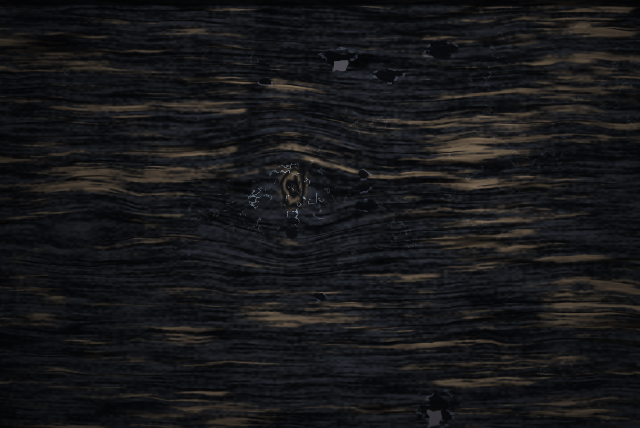
Reproduce this texture procedurally as a Shadertoy shader.

```glsl
float hash(vec2 p) {
    return fract(sin(dot(p, vec2(127.1, 311.7))) * 43758.5453);
}

float noise(vec2 p) {
    vec2 i = floor(p), f = fract(p);
    f = f * f * (3.0 - 2.0 * f);
    return mix(mix(hash(i), hash(i + vec2(1, 0)), f.x),
               mix(hash(i + vec2(0, 1)), hash(i + vec2(1, 1)), f.x), f.y);
}

float fbm(vec2 p) {
    float sum = 0.0, amp = 0.5;
    for (int i = 0; i < 4; i++) {
        sum += amp * noise(p);
        p = mat2(1.62, 1.22, -1.22, 1.62) * p + 17.3;
        amp *= 0.5;
    }
    return sum / 0.9375;
}

// Soft elliptical spot
float spot(vec2 p, vec2 center, vec2 radius) {
    vec2 d = (p - center) / radius;
    return exp(-dot(d, d));
}

// Pushes the grain apart above and below a knot
float bulge(vec2 p, vec2 center, vec2 radius, float strength) {
    return strength * (p.y - center.y) * spot(p, center, radius);
}

void mainImage(out vec4 fragColor, in vec2 fragCoord) {
    vec2 p = fragCoord / iResolution.y;
    vec2 knot = vec2(0.685, 0.56), smallKnot = vec2(0.205, 0.47);

    // Wavy grain coordinates
    vec2 q = p;
    q.y -= bulge(p, knot, vec2(0.14, 0.14), 0.65);
    q.y -= bulge(p, vec2(0.68, 0.45), vec2(0.06, 0.05), 0.5);
    q.y -= bulge(p, smallKnot, vec2(0.11, 0.08), 0.6);
    q.y += 0.04 * (noise(p * vec2(2.2, 2.5)) - 0.5);
    q.y += 0.010 * (noise(p * vec2(9.0, 15.0)) - 0.5);
    q.y += 0.004 * (noise(p * vec2(28.0, 45.0)) - 0.5);

    // Charred base with fine fibres
    float fibre = noise(q * vec2(16.0, 210.0));
    float coarse = noise(q * vec2(6.0, 85.0) + 31.0);
    float grit = noise(p * vec2(120.0, 190.0));
    float blotch = fbm(p * vec2(9.0, 16.0) + 4.0);
    float char = 0.38 * fibre + 0.24 * coarse + 0.23 * grit + 0.15 * blotch;
    vec3 color = mix(vec3(0.018, 0.020, 0.026), vec3(0.160, 0.175, 0.202),
                     smoothstep(0.22, 0.88, char));

    // Scorched areas hide the pale wood
    float scorch = 0.26 * spot(p, vec2(0.58, 0.52), vec2(0.14, 0.11))
                 + 0.25 * spot(p, vec2(0.84, 0.46), vec2(0.15, 0.12))
                 + 0.20 * spot(p, smallKnot, vec2(0.10, 0.07))
                 + 0.22 * spot(p, vec2(1.42, 0.50), vec2(0.16, 0.14))
                 + 0.07 * smoothstep(0.35, 0.1, p.y)
                 + 0.10 * smoothstep(0.9, 1.0, p.y);
    float burnX = 0.57 + 0.19 * (p.y - 0.63) + 0.04 * (fbm(p * 18.0) - 0.5);
    float burn = exp(-pow((p.x - burnX) / 0.020, 2.0)) * smoothstep(0.55, 0.68, p.y);
    scorch += 0.15 * burn;

    // Thin ragged tan streaks
    float streak = 0.40 * noise(q * vec2(4.5, 52.0))
                 + 0.32 * noise(q * vec2(9.0, 105.0) + 7.0)
                 + 0.28 * noise(q * vec2(22.0, 215.0) + 3.0);
    float patches = fbm(q * vec2(3.5, 7.0) + 11.0) - 0.5;
    float level = streak + 0.45 * patches - scorch + 0.07 * (grit - 0.5);
    float stain = smoothstep(0.46, 0.66, level);
    float pale = smoothstep(0.55, 0.78, level);
    color = mix(color, vec3(0.155, 0.142, 0.130) * (0.5 + 0.9 * char), 0.75 * stain);
    color = mix(color, vec3(0.46, 0.388, 0.305) * (0.65 + 0.5 * fibre), 0.85 * pale);

    // Thin dark cracks along the grain
    float ridge = abs(noise(q * vec2(3.0, 48.0) + 50.0) - 0.5);
    float crack = smoothstep(0.10, 0.02, ridge) * smoothstep(0.4, 0.65, noise(q * vec2(6.0, 26.0)));
    color *= (1.0 - 0.65 * crack) * (1.0 - 0.3 * burn);

    // Ringed knot
    vec2 k = (p - knot) / vec2(0.030, 0.046);
    float ring = length(k) + 0.7 * (fbm(p * 42.0) - 0.5);
    float rings = 0.5 + 0.5 * cos(ring * 10.5);
    float flake = smoothstep(0.35, 0.65, fbm(p * vec2(110.0, 60.0)));
    vec3 knotColor = mix(vec3(0.03, 0.035, 0.045), vec3(0.36, 0.30, 0.23), rings * flake);
    color = mix(color, knotColor, 0.85 * smoothstep(1.4, 0.9, ring));

    // Small dark eye below the knot
    float eye = length((p - vec2(0.68, 0.455)) / vec2(0.016, 0.012)) + 0.6 * (grit - 0.5);
    color = mix(color, vec3(0.03, 0.034, 0.042), smoothstep(1.1, 0.7, eye));

    // Broken ash flecks
    float ashArea = 1.1 * spot(p, knot, vec2(0.050, 0.058))
                  + 0.65 * spot(p, vec2(0.64, 0.52), vec2(0.15, 0.06))
                  + 0.20 * smoothstep(0.62, 0.72, fbm(p * 7.0 + 2.0));
    float vein = abs(fbm(p * vec2(44.0, 58.0) + 5.0) - 0.5);
    float ash = smoothstep(0.05, 0.01, vein) * smoothstep(0.48, 0.66, fbm(p * 52.0 + 9.0));
    color += vec3(0.34, 0.38, 0.42) * ash * min(ashArea, 1.0);

    // Pits: position and size
    vec3 pits[9] = vec3[9](
        vec3(0.79, 0.868, 0.036), vec3(0.907, 0.822, 0.030), vec3(1.03, 0.882, 0.036),
        vec3(1.02, 0.042, 0.042), vec3(0.85, 0.592, 0.018), vec3(0.853, 0.562, 0.020),
        vec3(0.855, 0.520, 0.024), vec3(0.745, 0.305, 0.019), vec3(0.62, 0.808, 0.020));
    for (int i = 0; i < 9; i++) {
        vec2 d = (p - pits[i].xy) / pits[i].z;
        d.y *= i == 3 ? 1.1 : 1.9;
        float edge = length(d) + 1.8 * (fbm(p * vec2(45.0, 70.0) + float(i)) - 0.5);
        float rim = smoothstep(0.35, 0.0, abs(edge - 0.9)) * smoothstep(0.45, 0.8, noise(p * vec2(90.0, 150.0)));
        color = mix(color, vec3(0.018, 0.020, 0.028), 0.9 * smoothstep(1.15, 0.6, edge));
        color += vec3(0.15, 0.17, 0.21) * rim * smoothstep(1.9, 1.2, length(d));
    }

    // Grey chips lodged in two pits
    for (int i = 0; i < 2; i++) {
        vec2 d = abs(p - (i == 0 ? vec2(0.795, 0.846) : vec2(1.015, 0.022)));
        float chip = max(d.x / 0.016, d.y / (i == 0 ? 0.012 : 0.020));
        chip += 0.5 * (noise(p * 80.0) - 0.5);
        color = mix(color, vec3(0.29, 0.28, 0.31), smoothstep(1.1, 0.8, chip));
    }

    // Board edge and vignette
    color *= 1.0 - 0.75 * smoothstep(0.985, 0.992, p.y + 0.004 * noise(p * 9.0));
    vec2 v = (p - vec2(0.83, 0.60)) * vec2(1.08, 1.12);
    color *= 0.12 + 0.96 * exp(-1.15 * dot(v, v));
    fragColor = vec4(color + vec3(0.010, 0.011, 0.014), 1.0);
}
```
